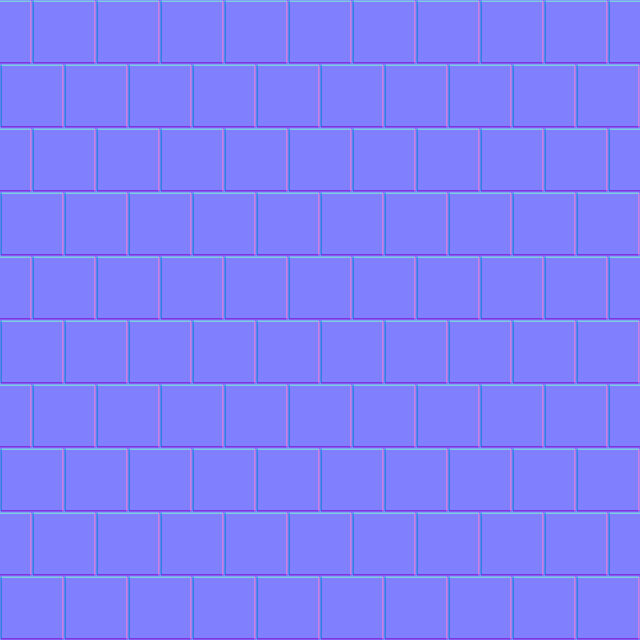
Write a Shadertoy shader that draws this texture map.

```glsl
#define TILES 10.0          // tiles across and down
#define ROW_SHIFT 0.5       // sideways shift of every other row, in tiles
#define JOINT_HALF 0.0095   // half the flat joint, in tiles
#define BEVEL_WIDTH 0.0193  // width of the sloped rim, in tiles
#define CORNER_RADIUS 0.03  // rounding of the tile corners, in tiles
#define BEVEL_SLOPE 1.0     // rise over run of the rim

// Signed distance to a rounded square in x, outward direction in yz
vec3 roundedSquare(vec2 p, float halfSize, float radius) {
    vec2 q = abs(p) - (halfSize - radius);
    vec2 side = vec2(p.x < 0.0 ? -1.0 : 1.0, p.y < 0.0 ? -1.0 : 1.0);
    vec2 corner = max(q, 0.0);
    float reach = length(corner);
    vec2 nearestSide = q.x > q.y ? vec2(1.0, 0.0) : vec2(0.0, 1.0);
    vec2 outward = reach > 0.0 ? corner / reach : nearestSide;
    return vec3(reach + min(max(q.x, q.y), 0.0) - radius, outward * side);
}

// Share of a pixel lying inside the edge at distance zero
float coverage(float dist, float pixel) {
    return clamp(0.5 - dist / pixel, 0.0, 1.0);
}

void mainImage(out vec4 fragColor, in vec2 fragCoord) {
    vec2 grid = fragCoord / iResolution.xy * TILES;
    float pixel = TILES / min(iResolution.x, iResolution.y);

    // Running bond: odd rows slide sideways
    grid.x += ROW_SHIFT * mod(floor(grid.y), 2.0);
    vec2 local = fract(grid) - 0.5;

    // Rim between the outer edge and the flat top
    vec3 tile = roundedSquare(local, 0.5 - JOINT_HALF, CORNER_RADIUS);
    float rim = coverage(tile.x, pixel) - coverage(tile.x + BEVEL_WIDTH, pixel);

    // Blend the flat and sloped normals, then encode as colour
    vec3 flatNormal = vec3(0.0, 0.0, 1.0);
    vec3 rimNormal = normalize(vec3(tile.yz * BEVEL_SLOPE, 1.0));
    vec3 normal = mix(flatNormal, rimNormal, rim);
    fragColor = vec4(normal * 0.5 + 0.5, 1.0);
}
```
